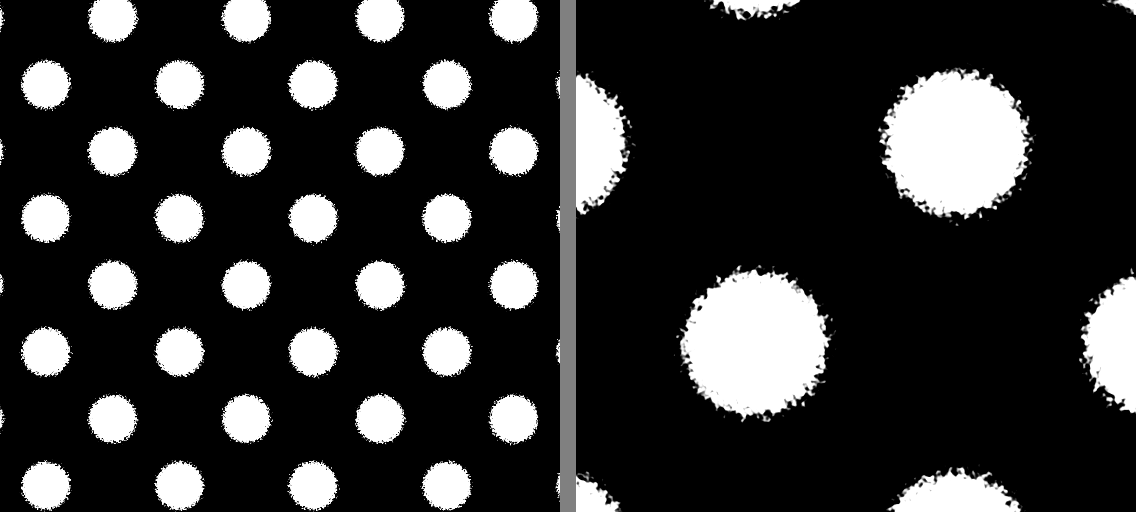
Left, the full canvas; right, a detail of the centre.
This pattern is drawn by a Shadertoy shader. Its source:

```glsl
// Staggered white polka dots on black with rough, sprayed rims.
// Two interleaved square lattices give the distance to the nearest dot;
// fine gradient noise shifts that distance so the rim breaks into grain.

// Lengths are fractions of the canvas height.
const vec3  GROUND_COLOR = vec3(0.0);
const vec3  DOT_COLOR    = vec3(1.0);
const float PERIOD       = 0.2611;               // spacing of one lattice
const vec2  FIRST_DOT    = vec2(0.0897, 0.0513); // centre of the lowest left dot
const float DOT_RADIUS   = 0.0466;
const float GRAIN_DEPTH  = 0.0105;               // reach of the ragged rim
const float GRAIN_SCALE  = 215.0;                // noise cells per canvas height
const float RIM_SOFTNESS = 0.0022;
const mat2  GRAIN_TURN   = mat2(0.8, 0.6, -0.6, 0.8);

// Pseudo-random unit vector for a noise lattice point
vec2 hashGradient(vec2 cell) {
    vec3 h = fract(cell.xyx * vec3(0.1031, 0.1030, 0.0973));
    h += dot(h, h.yzx + 33.33);
    float angle = 6.28318 * fract((h.x + h.y) * h.z);
    return vec2(cos(angle), sin(angle));
}

float gradientNoise(vec2 p) {
    vec2 cell = floor(p);
    vec2 f = p - cell;
    vec2 blend = f * f * f * (f * (f * 6.0 - 15.0) + 10.0);
    vec2 e = vec2(0.0, 1.0);
    float a = dot(hashGradient(cell), f);
    float b = dot(hashGradient(cell + e.yx), f - e.yx);
    float c = dot(hashGradient(cell + e.xy), f - e.xy);
    float d = dot(hashGradient(cell + e.yy), f - e.yy);
    return mix(mix(a, b, blend.x), mix(c, d, blend.x), blend.y);
}

// Two turned octaves, so the grain does not follow the canvas axes
float grain(vec2 p) {
    vec2 q = GRAIN_TURN * p * GRAIN_SCALE;
    return 0.75 * gradientNoise(q)
         + 0.55 * gradientNoise(GRAIN_TURN * q * 1.7 + 41.3);
}

// Signed distance to the nearest dot of both lattices
float dotDistance(vec2 p) {
    vec2 q = (p - FIRST_DOT) / PERIOD;
    vec2 cornerDot = fract(q + 0.5) - 0.5;
    vec2 centreDot = fract(q) - 0.5;
    return min(length(cornerDot), length(centreDot)) * PERIOD - DOT_RADIUS;
}

void mainImage(out vec4 fragColor, in vec2 fragCoord) {
    vec2 p = fragCoord / iResolution.y;
    float rim = dotDistance(p) + GRAIN_DEPTH * grain(p);
    float softness = max(RIM_SOFTNESS, 1.0 / iResolution.y);
    float coverage = 1.0 - smoothstep(-softness, softness, rim);
    fragColor = vec4(mix(GROUND_COLOR, DOT_COLOR, coverage), 1.0);
}
```
